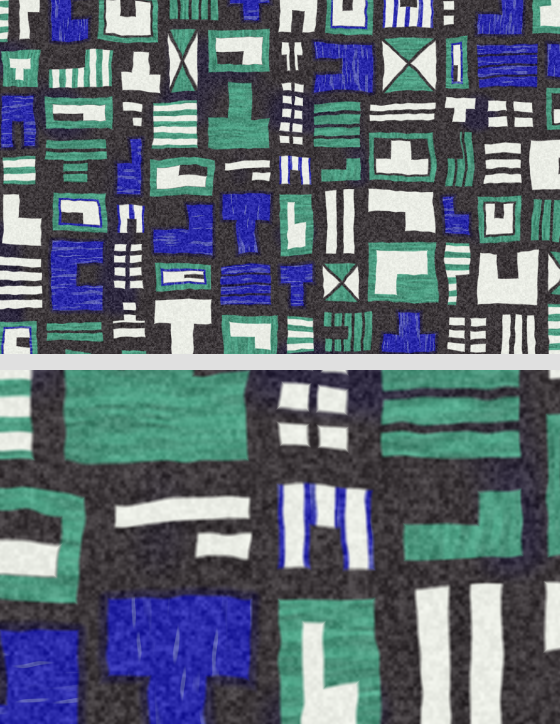
Top: the whole. Bottom: its middle third, enlarged.
This pattern is drawn by a Shadertoy shader. Its source:

```glsl
// Hand-inked geometric blocks on grainy charcoal cloth.
// A random pinwheel tiling gives irregular rectangles; each is inset and
// filled with a carved, striped, framed, dashed or hourglass motif.

const float ROWS = 6.6;      // blocks per canvas height
const float GAP = 0.095;     // ground left on each side of a block
const vec3 GROUND = vec3(0.24, 0.22, 0.23);
const vec3 VIOLET = vec3(0.16, 0.14, 0.26);
const vec3 GREEN = vec3(0.30, 0.60, 0.50);
const vec3 CREAM = vec3(0.92, 0.93, 0.90);
const vec3 BLUE = vec3(0.16, 0.16, 0.66);
const vec3 PALE_BLUE = vec3(0.36, 0.38, 0.70);

float hash(vec2 p, float seed) {
    vec3 q = fract(vec3(p, seed * 17.3) * 0.1031);
    q += dot(q, q.zyx + 31.32);
    return fract((q.x + q.y) * q.z);
}

float noise(vec2 p, float seed) {
    vec2 i = floor(p), f = fract(p);
    f = f * f * (3.0 - 2.0 * f);
    return mix(mix(hash(i, seed), hash(i + vec2(1, 0), seed), f.x),
               mix(hash(i + vec2(0, 1), seed), hash(i + 1.0, seed), f.x), f.y);
}

// Evenly spread choice in 0..1 for a cell
float spread(vec2 id, vec2 stepSize) { return fract(dot(id, stepSize) + 0.37); }

float fill(float d, float soft) { return smoothstep(soft, -soft, d); }

float box(vec2 p, vec2 h) {
    vec2 d = abs(p) - h;
    return length(max(d, 0.0)) + min(max(d.x, d.y), 0.0);
}

// Distance to a whole number of bars across a width
float bars(float x, float halfWidth, float pitch, float duty) {
    float count = max(2.0, floor(2.0 * halfWidth / pitch + 0.5));
    float w = 2.0 * halfWidth / count;
    return (abs(fract((x + halfWidth) / w) - 0.5) - 0.5 * duty) * w;
}

// Rectangle with an L, U or T shaped cut
float carved(vec2 q, vec2 h, vec2 id) {
    float shape = hash(id, 3.0);
    vec2 u = q * sign(vec2(hash(id, 4.0), hash(id, 5.0)) - 0.5);
    float cut = box(u - h, h * vec2(1.15, 0.95));
    if (shape > 0.75) cut = box(vec2(abs(u.x), u.y) - h, h * vec2(0.6, 1.1));
    else if (shape > 0.57) cut = box(u - vec2(h.x, 0.0), h * vec2(1.0, 0.34));
    else if (shape > 0.38) cut = box(u - vec2(0.0, h.y), h * vec2(0.34, 1.0));
    return max(box(q, h), -cut);
}

// Bounds (low xy, high xy) of one pinwheel rectangle
float shift(vec2 v) { return 0.56 * (hash(v, 1.0) - 0.5); }
vec4 cellBounds(vec2 c) {
    float a = shift(c), b = shift(c + vec2(1, 0));
    float d = shift(c + vec2(0, 1)), e = shift(c + 1.0);
    bool even = mod(c.x + c.y, 2.0) < 0.5;
    vec4 offset = even ? vec4(d, a, b, e) : vec4(a, b, e, d);
    return vec4(c, c + 1.0) + offset;
}

vec3 paintBlock(vec3 col, vec2 q, vec2 h, vec2 id, float soft) {
    float kind = spread(id, vec2(0.7549, 0.5698));
    float pick = spread(id, vec2(0.4142, 0.7321));
    bool upright = hash(id, 7.0) < 0.5;
    vec2 along = upright ? q : q.yx;
    float across = upright ? h.x : h.y;

    // Felt-pen streaks
    float streak = noise(along * vec2(32.0, 4.0) + id * 9.0, 2.0);
    vec3 blue = mix(BLUE, PALE_BLUE, 0.9 * smoothstep(0.55, 0.85, streak));
    vec3 green = GREEN * mix(0.84, 1.14, streak);
    float edge = box(q, h), shape = carved(q, h, id);

    if (kind < 0.32) {            // plain carved shapes
        vec3 ink = pick < 0.5 ? blue : pick < 0.8 ? CREAM : green;
        if (pick < 0.5) col = mix(col, VIOLET, 0.9 * fill(shape - 0.05, 0.03));
        col = mix(col, ink, fill(shape, soft));
    } else if (kind < 0.68) {     // stripes
        vec3 ink = green, line = col * 0.9;
        float pitch = 0.19, duty = 0.73;
        if (pick < 0.25) { ink = CREAM; pitch = 0.27; duty = 0.6; }
        else if (pick < 0.52) { ink = CREAM; line = green; pitch = 0.25; duty = 0.52; }
        else if (pick < 0.60) { ink = CREAM; line = blue; pitch = 0.24; duty = 0.65; }
        else if (pick < 0.70) { ink = blue; line = VIOLET; duty = 0.8; }
        float outline = hash(id, 8.0) < 0.3 ? shape : edge;
        vec3 cloth = mix(line, ink, fill(bars(along.x, across, pitch, duty), soft));
        col = mix(col, cloth, fill(outline, soft));
    } else if (kind < 0.90) {     // framed insets
        vec2 inner = max(h - 0.14, 0.3 * h);
        vec3 rim = pick < 0.35 ? blue : pick < 0.6 ? col : green;
        col = mix(col, green, fill(edge, soft));
        col = mix(col, rim, fill(box(q, inner + 0.04), soft));
        vec3 hollow = pick < 0.8 ? GROUND : green;
        col = mix(col, hollow, fill(box(q, inner), soft));
        col = mix(col, CREAM, fill(carved(q, inner, id), soft));
    } else if (kind < 0.96) {     // paired dashes
        float dash = max(bars(q.x, h.x, h.x, 0.72), bars(q.y, h.y, 0.25, 0.6));
        col = mix(col, CREAM, fill(max(dash, edge), soft));
    } else {                      // hourglass
        vec2 s = abs(q) / h;
        float wedge = (s.x - s.y) * min(h.x, h.y) * 0.7;
        vec3 glass = mix(CREAM, green, fill(wedge, soft));
        glass = mix(glass, GROUND, fill(abs(wedge) - 0.025, soft));
        col = mix(col, glass, fill(edge, soft));
    }
    return col;
}

void mainImage(out vec4 fragColor, in vec2 fragCoord) {
    vec2 uv = fragCoord / iResolution.y;
    float soft = ROWS * max(0.0025, 0.9 / iResolution.y);

    // Slight wobble of the hand
    vec2 p = uv * ROWS + 20.0;
    p += 0.09 * (vec2(noise(p * 1.7, 11.0), noise(p * 1.7, 12.0)) - 0.5);
    p += 0.025 * (vec2(noise(p * 8.0, 13.0), noise(p * 8.0, 14.0)) - 0.5);

    vec3 col = mix(GROUND, VIOLET, 0.7 * smoothstep(0.72, 0.9, noise(p * 0.9, 15.0)));
    for (int j = -1; j <= 1; j++)
    for (int i = -1; i <= 1; i++) {
        vec2 id = floor(p) + vec2(i, j);
        vec4 b = cellBounds(id);
        vec2 h = 0.5 * (b.zw - b.xy) - GAP;
        vec2 q = p - 0.5 * (b.xy + b.zw);
        if (box(q, h) < GAP) col = paintBlock(col, q, h, id, soft);
    }

    // Woven grain
    float grain = 0.6 * noise(uv * 210.0, 21.0) + 0.4 * noise(uv * 330.0, 22.0) - 0.5;
    col += grain * mix(0.24, 0.09, smoothstep(0.3, 0.9, col.g));
    fragColor = vec4(clamp(col, 0.0, 1.0), 1.0);
}
```
